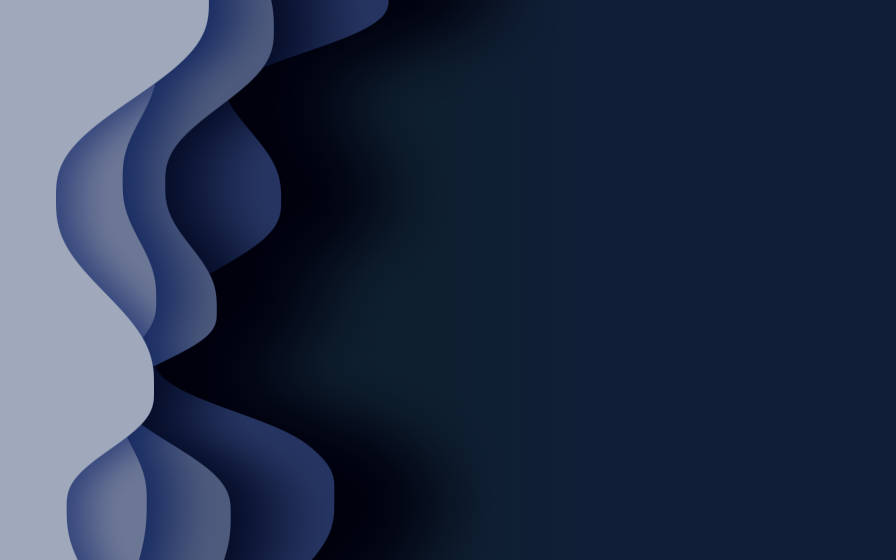
Write a Shadertoy shader that draws this background.

```glsl
const vec3 MIST = vec3(0.624, 0.663, 0.733);
const vec3 LAVENDER_LIT = vec3(0.425, 0.465, 0.585);
const vec3 LAVENDER_SHADE = vec3(0.19, 0.26, 0.48);
const vec3 SLATE_LIT = vec3(0.305, 0.355, 0.49);
const vec3 SLATE_SHADE = vec3(0.095, 0.17, 0.385);
const vec3 NAVY_LIT = vec3(0.148, 0.205, 0.38);
const vec3 NAVY_SHADE = vec3(0.02, 0.05, 0.16);
const vec3 TEAL = vec3(0.055, 0.122, 0.185);
const vec3 MIDNIGHT = vec3(0.065, 0.118, 0.216);
const vec3 ABYSS = vec3(0.002, 0.003, 0.055);

// Sideways shift of an edge, eased between two depths
float bend(float depth, float start, float end, float shift) {
    float t = clamp((depth - start) / (end - start), 0.0, 1.0);
    return shift * t * t * t * (t * (t * 6.0 - 15.0) + 10.0);
}

float mistEdge(float depth) {
    return 0.373 + bend(depth, 0.0, 0.354, -0.273)
                 + bend(depth, 0.354, 0.692, 0.175)
                 + bend(depth, 0.698, 0.906, -0.156)
                 + bend(depth, 0.906, 1.167, 0.079);
}

float lavenderEdge(float depth) {
    return 0.281 + bend(depth, 0.104, 0.323, -0.062)
                 + bend(depth, 0.323, 0.537, 0.060)
                 + bend(depth, 0.537, 0.698, -0.071)
                 + bend(depth, 0.698, 0.896, 0.054)
                 + bend(depth, 0.896, 1.125, -0.033);
}

float slateEdge(float depth) {
    return 0.458 + bend(depth, -0.125, 0.052, 0.031)
                 + bend(depth, 0.052, 0.329, -0.194)
                 + bend(depth, 0.329, 0.552, 0.092)
                 + bend(depth, 0.558, 0.733, -0.190)
                 + bend(depth, 0.667, 0.917, 0.215)
                 + bend(depth, 0.917, 1.167, -0.058);
}

float navyEdge(float depth) {
    return 0.694 + bend(depth, -0.004, 0.192, -0.302)
                 + bend(depth, 0.110, 0.358, 0.110)
                 + bend(depth, 0.358, 0.604, -0.227)
                 + bend(depth, 0.635, 0.802, 0.187)
                 + bend(depth, 0.683, 0.875, 0.135)
                 + bend(depth, 0.896, 1.167, -0.140);
}

// Right-hand outline of the stack down to each sheet, front to back
vec4 outlines(float depth) {
    vec4 e;
    e.x = mistEdge(depth);
    e.y = max(e.x, lavenderEdge(depth));
    e.z = max(e.y, slateEdge(depth));
    e.w = max(e.z, navyEdge(depth));
    return e;
}

// Shadow thrown by each outline, softened along the vertical
vec4 softShadow(vec2 p, float spread, vec4 nearRim, vec4 reach) {
    vec4 shadow = vec4(0.0);
    float total = 0.0;
    for (int i = -4; i <= 4; i++) {
        float offset = float(i) / 4.0;
        float weight = exp(-2.0 * offset * offset);
        vec4 gap = p.x - outlines(p.y + offset * spread);
        shadow += weight * (1.0 - smoothstep(nearRim, reach, gap));
        total += weight;
    }
    return shadow / total;
}

void mainImage(out vec4 fragColor, in vec2 fragCoord) {
    // Horizontal position and depth below the top, in canvas heights
    vec2 p = fragCoord / iResolution.y;
    p.y = 1.0 - p.y;

    vec4 gap = p.x - outlines(p.y);
    vec4 cover = clamp(0.5 - gap / max(fwidth(gap), 1e-5), 0.0, 1.0);
    vec4 sheetShadow = softShadow(p, 0.05, vec4(-0.03), vec4(0.10, 0.13, 0.19, 0.2));
    float deepShadow = softShadow(p, 0.10, vec4(0.045), vec4(0.32)).w;

    // Backdrop
    vec3 color = mix(TEAL, MIDNIGHT, smoothstep(0.70, 1.10, p.x));
    color = mix(color, ABYSS, deepShadow);

    // Sheets, back to front
    color = mix(color, mix(NAVY_LIT, NAVY_SHADE, sheetShadow.z), cover.w);
    color = mix(color, mix(SLATE_LIT, SLATE_SHADE, sheetShadow.y), cover.z);
    color = mix(color, mix(LAVENDER_LIT, LAVENDER_SHADE, sheetShadow.x), cover.y);
    color = mix(color, MIST, cover.x);

    fragColor = vec4(color, 1.0);
}
```
